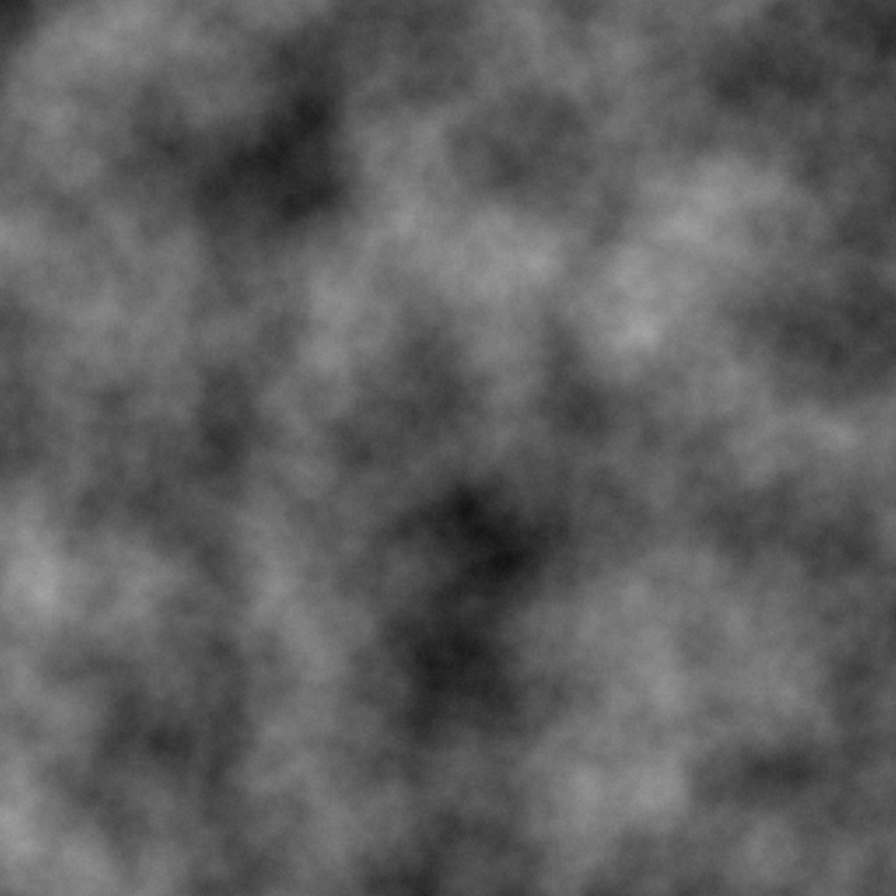
A three.js fragment shader for this texture:

```glsl
// Soft grey smoke: layered gradient noise, where each octave is turned,
// doubled in frequency and weakened, so broad dark and light billows
// carry wispy detail. A faint fine grain lies on top.

varying vec2 vUv;

const float TAU = 6.2831853;
const int OCTAVES = 7;
const float BASE_CELLS = 4.0;     // cells across the canvas in the first octave
const float GAIN = 0.53;          // strength of each octave against the last
const float MEAN_GREY = 0.365;
const float CONTRAST = 0.38;
const float GRAIN_CELLS = 256.0;
const float GRAIN_STRENGTH = 0.025;

float hash(vec2 cell) {
  vec3 p = fract(cell.xyx * vec3(0.1031, 0.1030, 0.0973));
  p += dot(p, p.yzx + 33.33);
  return fract((p.x + p.y) * p.z);
}

// Slope contribution of one lattice corner with a random direction.
float cornerSlope(vec2 cell, vec2 offset) {
  float angle = TAU * hash(cell);
  return dot(vec2(cos(angle), sin(angle)), offset);
}

float gradientNoise(vec2 p) {
  vec2 cell = floor(p);
  vec2 f = fract(p);
  vec2 blend = f * f * f * (f * (f * 6.0 - 15.0) + 10.0);
  vec2 right = vec2(1.0, 0.0);
  vec2 up = vec2(0.0, 1.0);
  float bottom = mix(cornerSlope(cell, f),
                     cornerSlope(cell + right, f - right), blend.x);
  float top = mix(cornerSlope(cell + up, f - up),
                  cornerSlope(cell + 1.0, f - 1.0), blend.x);
  return mix(bottom, top, blend.y);
}

// Sum of octaves; the turn hides the lattice directions.
float billows(vec2 p, float gain) {
  mat2 turnAndDouble = 2.0 * mat2(0.8, 0.6, -0.6, 0.8);
  float sum = 0.0;
  float strength = 1.0;
  for (int i = 0; i < OCTAVES; i++) {
    sum += strength * gradientNoise(p);
    p = turnAndDouble * p + vec2(17.3, 41.7);
    strength *= gain;
  }
  return sum;
}

void main() {
  float smoke = billows(vUv * BASE_CELLS + vec2(23.4, 61.8), GAIN);
  float grain = gradientNoise(vUv * GRAIN_CELLS + 7.37);
  float grey = MEAN_GREY + CONTRAST * smoke + GRAIN_STRENGTH * grain;
  gl_FragColor = vec4(vec3(clamp(grey, 0.0, 1.0)), 1.0);
}
```
